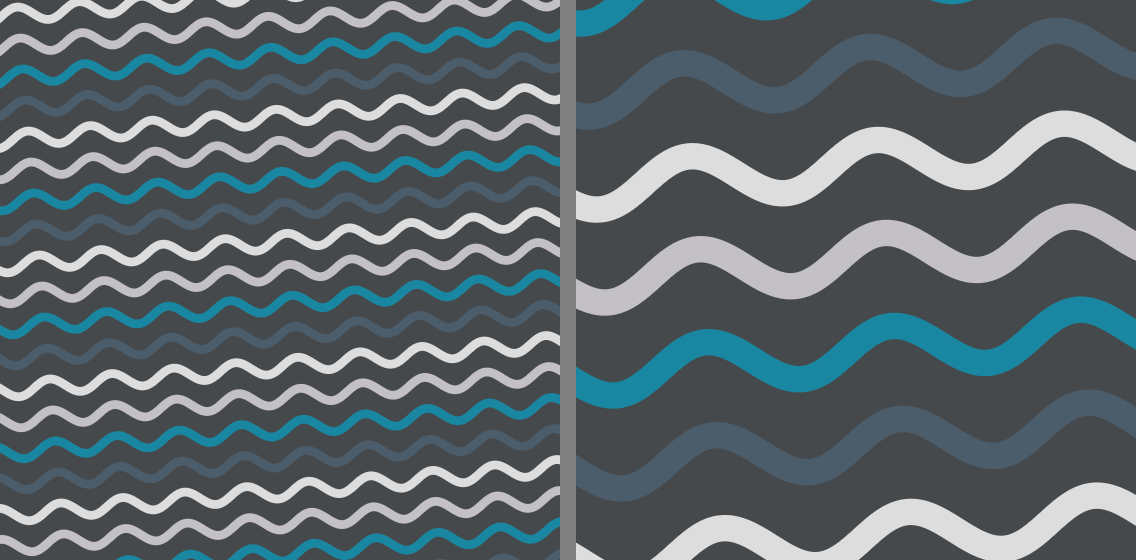
Left: the whole. Right: its middle third, enlarged.
A WebGL 2 fragment shader for this pattern:

```glsl
#version 300 es
precision highp float;
// Tilted rows of wavy stripes in four alternating colours on charcoal.

#define WAVES 9.0            // wave periods per canvas width
#define ROWS 18.0            // stripes per canvas height
#define TILT 0.0873          // rise of the rows, in radians
#define AMPLITUDE 0.0134     // crest height above a row's centre line
#define LINE_WIDTH 0.0157
#define OFFSET vec2(0.042, 0.415) // first crest in periods, first row in rows
#define GROUND vec3(0.275, 0.286, 0.294)
#define MAUVE vec3(0.770, 0.755, 0.770)
#define WHITE vec3(0.865, 0.868, 0.870)
#define SLATE vec3(0.295, 0.360, 0.415)
#define TEAL vec3(0.100, 0.530, 0.630)

const float TAU = 6.2831853;

uniform vec2 u_resolution;
out vec4 fragColor;

float wavePhase(float x) {
    return TAU * (x * WAVES - OFFSET.x);
}

float waveHeight(float x) {
    return AMPLITUDE * cos(wavePhase(x));
}

float waveSlope(float x) {
    return -AMPLITUDE * TAU * WAVES * sin(wavePhase(x));
}

// Distance to the wave, refined by Gauss-Newton steps along the curve
float waveDistance(vec2 p) {
    float x = p.x;
    for (int i = 0; i < 4; i++) {
        float slope = waveSlope(x);
        float error = (x - p.x) + (waveHeight(x) - p.y) * slope;
        x -= error / (1.0 + slope * slope);
    }
    return length(p - vec2(x, waveHeight(x)));
}

// Colours cycle every four rows, counted upwards
vec3 rowColour(float row) {
    float k = mod(row, 4.0);
    if (k < 0.5) return MAUVE;
    if (k < 1.5) return WHITE;
    if (k < 2.5) return SLATE;
    return TEAL;
}

void main() {
    float pixel = 1.0 / u_resolution.y;
    vec2 p = gl_FragCoord.xy * pixel;

    // Frame aligned with the tilted rows
    float c = cos(TILT), s = sin(TILT);
    vec2 q = vec2(c * p.x + s * p.y, c * p.y - s * p.x);

    // Nearest row, following the wave so that rows never clip
    float row = floor((q.y - waveHeight(q.x)) * ROWS - OFFSET.y + 0.5);
    float centre = (row + OFFSET.y) / ROWS;

    // Stroke with a one-pixel soft edge
    float d = waveDistance(vec2(q.x, q.y - centre)) - 0.5 * LINE_WIDTH;
    float stroke = clamp(0.5 - d / pixel, 0.0, 1.0);
    fragColor = vec4(mix(GROUND, rowColour(row), stroke), 1.0);
}
```
